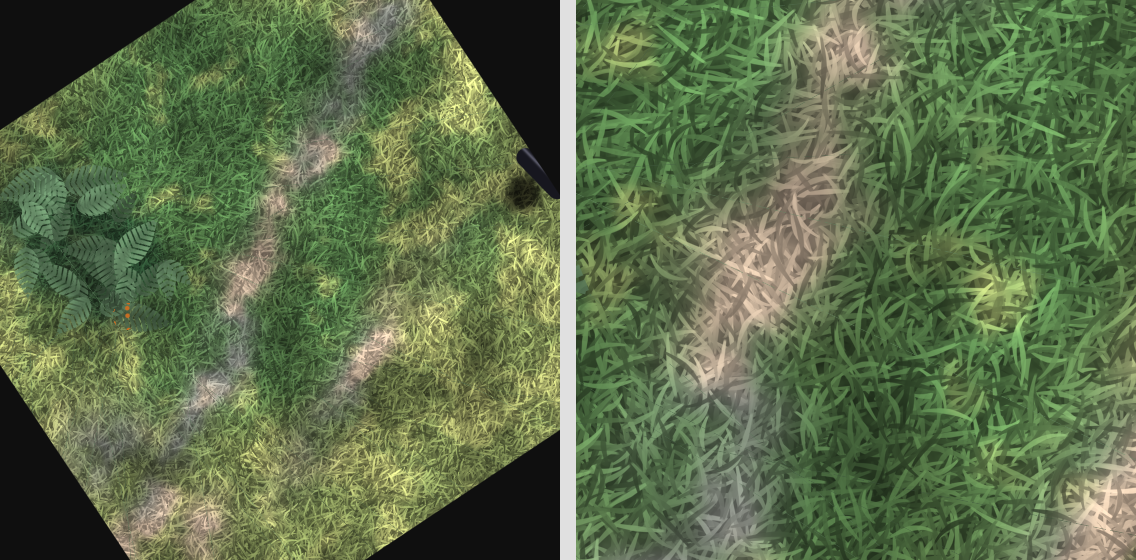
Left, the full canvas; right, a detail of the centre.
Write a WebGL 1 fragment shader that draws this texture.

```glsl
precision highp float;
// A tilted square of sunlit meadow on black: crossing grass blades, dry trails,
// a clump of feathery fronds and a dark tool at the edge. Layered sines colour
// the ground; jittered cells carry the blades, stacked in many thin layers.
uniform vec2 u_resolution;

#define TILT 0.588
#define BLADE_LAYERS 14
#define BLADE_CELL 0.021
#define BLADE_WIDTH 0.0017
#define BLADE_DARK 0.55
#define BLADE_LIGHT 1.48
#define FROND_COUNT 30
#define LEAFLET_STEP 0.0105

const vec3 BLACK = vec3(0.06);
const vec3 LUSH  = vec3(0.29, 0.43, 0.25);
const vec3 OLIVE = vec3(0.44, 0.49, 0.29);
const vec3 SUNNY = vec3(0.68, 0.69, 0.42);
const vec3 STRAW = vec3(0.66, 0.58, 0.51);
const vec3 STONE = vec3(0.46, 0.47, 0.45);
const vec3 FERN  = vec3(0.34, 0.46, 0.34);

float hash(vec2 p) { return fract(sin(dot(p, vec2(127.1, 311.7))) * 43758.5); }
vec2 hash2(vec2 p) { return vec2(hash(p), hash(p + 37.3)); }
mat2 turn(float a) { float c = cos(a), s = sin(a); return mat2(c, -s, s, c); }
float bell(float x) { return exp(-x * x); }

// Layered, warped sines, about -1 to 1
float drift(vec2 p) {
  float sum = 0.0, amp = 0.5;
  for (int i = 0; i < 5; i++) {
    p = turn(1.1) * p * 1.65 + 1.3;
    sum += amp * sin(p.x + 1.6 * sin(p.y));
    amp *= 0.62;
  }
  return sum;
}

// Broad colour of the meadow: shade, sun flecks and worn trails
vec3 meadow(vec2 p, out float dry) {
  float broad = drift(p * 6.0), fine = drift(p * 15.0 + 4.0);
  vec2 w = p + 0.025 * vec2(broad, fine);
  float warm = smoothstep(0.2, 0.55, length(w - vec2(0.42, 0.66)) + 0.1 * broad);
  vec3 col = mix(LUSH, OLIVE, warm);
  float beam = bell((w.x - 0.76) / 0.07) * bell((w.y - 0.76) / 0.16);
  float glow = smoothstep(0.2, 1.1, fine * 0.8 + 0.55 * warm + 0.7 * beam);
  col = mix(col, SUNNY, 0.8 * glow);
  float trail = bell((w.x - 0.22 - 0.46 * w.y) / 0.045);
  float fork = bell((w.x - 0.42 - 0.64 * w.y) / 0.05) * bell((w.y - 0.34) / 0.17);
  float bare = bell(length(w - vec2(0.18, 0.2)) / 0.08)
             + bell(length(w - vec2(0.38, 0.06)) / 0.06);
  dry = clamp(max(max(trail, fork), bare) * (0.85 + 0.6 * fine), 0.0, 0.95);
  vec3 worn = mix(STONE, STRAW, smoothstep(-0.4, 0.5, broad + 0.4 * fine));
  col = mix(col, worn * (1.0 + 0.2 * fine), dry);
  return col * (1.0 + 0.2 * drift(p * 9.0 + 9.0));
}

// Brightness of stacked, bent blades
float grass(vec2 p, float px) {
  float lean = 1.1 + 0.8 * drift(p * 5.0 + 2.0);
  float light = 0.6 + 0.12 * drift(p * 90.0);
  for (int k = 0; k < BLADE_LAYERS; k++) {
    float layer = float(k);
    vec2 g = turn(layer * 0.7) * p / BLADE_CELL + layer * 7.3;
    for (int j = 0; j < 9; j++) {
      vec2 id = floor(g) + vec2(mod(float(j), 3.0), floor(float(j) / 3.0)) - 1.0;
      vec2 r = hash2(id + layer * 19.0), s = hash2(id + 71.0 + layer * 3.0);
      vec2 d = turn(lean + (s.x - 0.5) * 2.6) * (turn(-layer * 0.7) * (g - id - r));
      float along = d.x / mix(0.5, 1.0, s.y);
      float across = abs(d.y - (r.x - 0.5) * 0.5 * along * along) * BLADE_CELL;
      float width = BLADE_WIDTH * (1.0 - 0.6 * abs(along));
      float cover = smoothstep(px, -px, across - width) * smoothstep(1.0, 0.85, abs(along));
      float tone = mix(BLADE_DARK, BLADE_LIGHT, hash(r + s)) + 0.12 * along;
      light = mix(light, tone * (0.88 + 0.012 * layer), cover * 0.85);
    }
  }
  return light;
}

// Feathery leaves scattered along a slanting clump
vec3 fronds(vec3 col, vec2 p, float px) {
  vec2 c = turn(-0.65) * (p - vec2(0.14, 0.565));
  float shade = smoothstep(1.15, 0.6, length(c / vec2(0.2, 0.12)) + 0.15 * drift(p * 20.0));
  col = mix(col, col * vec3(0.5, 0.62, 0.68), shade);
  for (int i = 0; i < FROND_COUNT; i++) {
    vec2 r = hash2(vec2(float(i), 5.0)), s = hash2(vec2(float(i), 23.0));
    vec2 base = vec2(0.14, 0.565) + turn(0.65) * ((r - 0.5) * vec2(0.3, 0.16));
    vec2 q = turn(s.x * 6.28) * (p - base);
    float len = mix(0.045, 0.12, s.y), t = clamp(q.x / len, 0.0, 1.0), side = abs(q.y);
    float edge = len * 0.24 * sin(3.14 * pow(t, 0.7)) - side;
    float comb = abs(fract((q.x - side * 0.5) / LEAFLET_STEP) - 0.5) * LEAFLET_STEP;
    float leaf = smoothstep(-px, px, min(edge, LEAFLET_STEP * 0.36 - comb));
    vec3 tint = FERN * mix(0.6, 1.35, hash(r)) * (0.9 + 0.25 * smoothstep(0.0, 0.02, side));
    col = mix(col, tint, leaf * 0.85);
  }
  vec2 cell = p / 0.013;
  float petal = length(fract(cell) - 0.3 - 0.4 * hash2(floor(cell))) * 0.013;
  float bloom = smoothstep(px, -px, petal - 0.004) * step(0.35, hash(floor(cell)));
  return mix(col, vec3(0.78, 0.43, 0.14), bloom * step(length(p - vec2(0.225, 0.435)), 0.024));
}

// Dark rounded tool with a pale rim and a soft shadow
vec3 tool(vec3 col, vec2 p, float px) {
  col *= 1.0 - 0.75 * smoothstep(0.045, 0.015, length(p - vec2(0.935, 0.655)));
  vec2 d = turn(-0.8) * (p - vec2(0.967, 0.69));
  float body = length(vec2(max(abs(d.x) - 0.04, 0.0), d.y)) - 0.017;
  vec3 metal = mix(vec3(0.09, 0.09, 0.12), vec3(0.5, 0.5, 0.58), bell((d.y - 0.008) / 0.003) * 0.6);
  return mix(col, metal, smoothstep(px, -px, body));
}

void main() {
  float px = 0.8 / min(u_resolution.x, u_resolution.y);
  vec2 p = gl_FragCoord.xy / u_resolution;
  float dry;
  vec3 ground = meadow(p, dry);
  vec3 col = ground * mix(1.0, grass(p, px), 1.0 - 0.35 * dry);
  col = tool(fronds(col, p, px), p, px);
  vec2 q = abs(turn(TILT) * (p - 0.5));
  float inside = smoothstep(px, -px, max(q.x, q.y) - 0.5);
  gl_FragColor = vec4(mix(BLACK, col, inside), 1.0);
}
```
